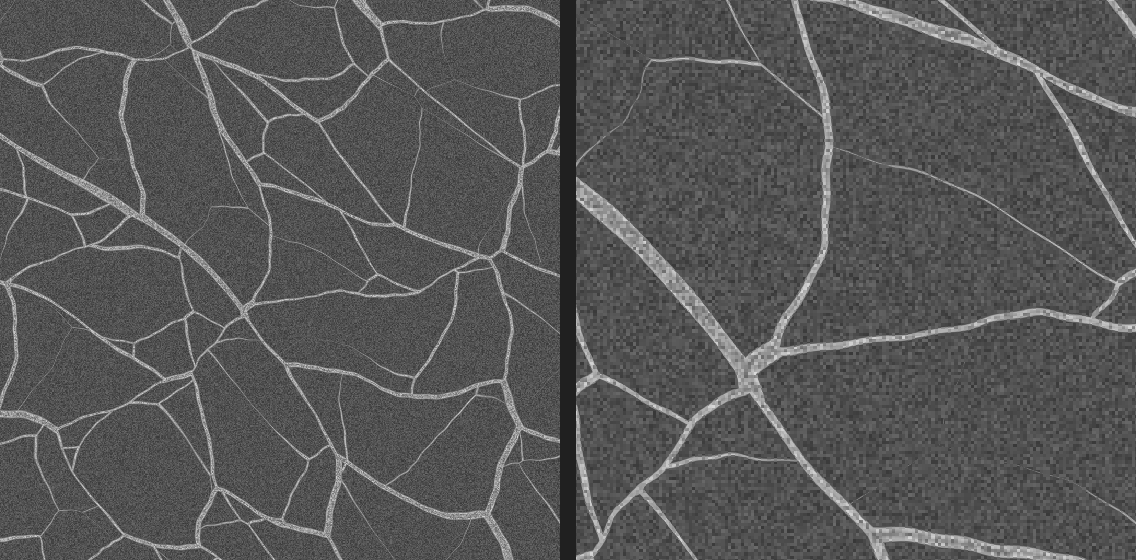
Left: the whole. Right: its middle third, enlarged.
A Shadertoy shader for this texture:

```glsl
// Dark grainy stone crossed by a net of pale, curving mineral veins.
// Two levels of cellular noise: wide veins border large slanted cells,
// and each large cell is split again by hairline veins that fade out.

float hash(vec2 p) {
    vec3 q = fract(p.xyx * 0.1031);
    q += dot(q, q.yzx + 33.33);
    return fract((q.x + q.y) * q.z);
}

vec2 cellPoint(vec2 cell, vec2 seed) {
    vec2 key = cell + seed;
    return cell + 0.08 + 0.84 * vec2(hash(key + 41.7), hash(key * 1.37 + 113.1));
}

// Signed canvas distance to the nearest vein edge, negative inside the vein.
// halfWidths gives the thinnest and thickest vein; id returns the cell.
float veinNet(vec2 p, vec2 scale, vec2 seed, vec2 halfWidths, out vec2 id) {
    p *= scale;
    vec2 base = floor(p);
    vec2 nearest = vec2(0.0);
    float best = 1e5;
    for (int y = -1; y <= 1; y++)
    for (int x = -1; x <= 1; x++) {
        vec2 cell = base + vec2(x, y);
        vec2 toPoint = cellPoint(cell, seed) - p;
        float d = dot(toPoint, toPoint);
        if (d < best) { best = d; nearest = toPoint; id = cell; }
    }
    float edge = 1e5;
    for (int y = -2; y <= 2; y++)
    for (int x = -2; x <= 2; x++) {
        if (x == 0 && y == 0) continue;
        vec2 cell = id + vec2(x, y);
        vec2 toPoint = cellPoint(cell, seed) - p;
        vec2 normal = normalize(toPoint - nearest);
        float d = dot(0.5 * (toPoint + nearest), normal) / length(normal * scale);
        // The width is shared by both cells of a border
        float pick = hash((cell + id) * 17.3 + seed + 5.1);
        edge = min(edge, d - mix(halfWidths.x, halfWidths.y, pick * pick));
    }
    return edge;
}

// Layered sines bend the straight cell borders
vec2 bend(vec2 p) {
    p += 0.030 * sin(p.yx * vec2(8.3, 7.1) + vec2(0.7, 2.9));
    p += 0.011 * sin(p.yx * vec2(19.0, 23.0) + p * 6.0 + vec2(4.1, 1.3));
    p += 0.0022 * sin(p.yx * vec2(67.0, 59.0) + p * 31.0);
    return p + 0.0006 * sin(p.yx * 190.0 + p * 83.0);
}

void mainImage(out vec4 fragColor, in vec2 fragCoord) {
    vec2 uv = fragCoord / iResolution.y;
    float pixel = 1.0 / iResolution.y;

    // Fine grain, roughly bell shaped, from -1 to 1
    vec2 speck = floor(uv * 512.0);
    float grain = hash(speck + 7.0) + hash(speck + 631.0) - 1.0;

    // Rotate so the cells stretch from upper left to lower right
    vec2 p = mat2(0.78, 0.63, -0.63, 0.78) * bend(uv) + vec2(3.4, 5.2);

    // Wide veins, then hairlines seeded by the large cell they split
    vec2 mainId, splitId;
    float swell = 0.0005 * sin(uv.x * 21.0 + 3.0 * sin(uv.y * 13.0));
    float wide = veinNet(p, vec2(3.2, 5.0), vec2(0.0), vec2(0.0019, 0.0064), mainId) - swell;
    float fade = 0.0011 * sin(uv.x * 12.0 + 2.0 * sin(uv.y * 9.0 + 1.0)) - 0.0003;
    float thin = veinNet(p, vec2(4.3, 5.4), mainId * 13.0 + 57.0, vec2(0.0010, 0.0023), splitId) - fade;
    float vein = min(wide, thin) + 0.0006 * grain;

    // Stone, and veins with a slightly brighter rim
    float stone = 0.318 + 0.105 * grain;
    float rim = smoothstep(-0.0035, -0.0010, vein);
    float mineral = mix(0.57, 0.67, rim) + 0.19 * grain;
    float cover = 1.0 - smoothstep(-0.7 * pixel, 0.7 * pixel, vein);
    fragColor = vec4(vec3(mix(stone, mineral, cover)), 1.0);
}
```
